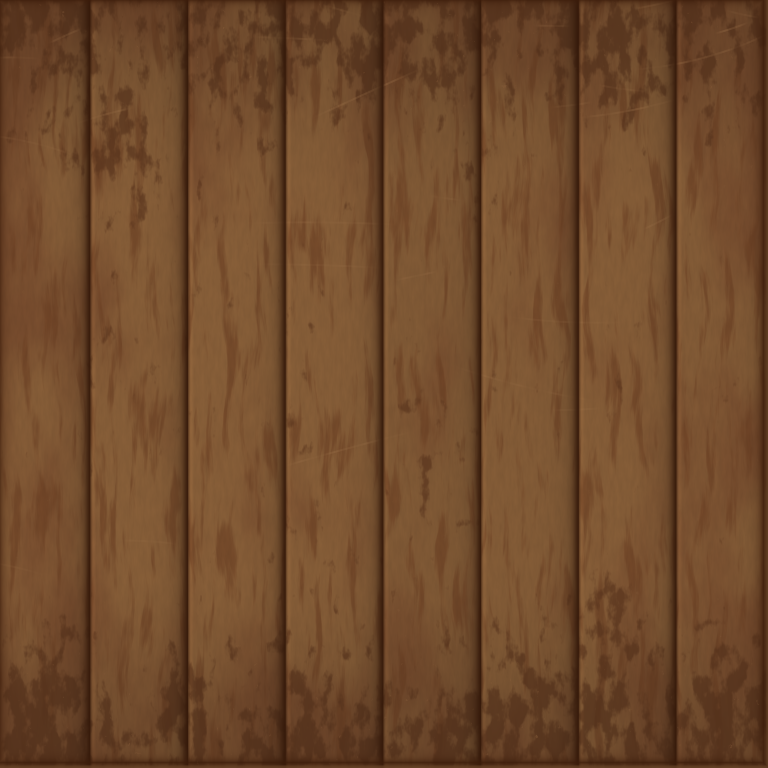
Reproduce this texture procedurally as a WebGL 1 fragment shader.

```glsl
precision highp float;
// Eight worn vertical wood planks with shadowed seams, stains and fine scratches.

uniform vec2 u_resolution;

vec2 hash2(vec2 p) {
  vec3 q = fract(p.xyx * vec3(0.1031, 0.1030, 0.0973));
  q += dot(q, q.yzx + 33.33);
  return fract((q.xx + q.yz) * q.zy);
}

float corner(vec2 cell, vec2 offset) {
  float angle = 6.2832 * hash2(cell).x;
  return dot(vec2(cos(angle), sin(angle)), offset);
}

float gradientNoise(vec2 p) {
  vec2 i = floor(p), f = fract(p);
  vec2 u = f * f * f * (f * (f * 6.0 - 15.0) + 10.0);
  vec2 e = vec2(1.0, 0.0);
  return mix(mix(corner(i, f), corner(i + e, f - e), u.x),
             mix(corner(i + e.yx, f - e.yx), corner(i + 1.0, f - 1.0), u.x), u.y);
}

float fbm(vec2 p) {
  float sum = 0.0, amp = 0.55;
  for (int i = 0; i < 4; i++) {
    sum += amp * gradientNoise(p);
    p = p * 2.03 + 17.3;
    amp *= 0.5;
  }
  return sum;
}

float stain(vec2 p, vec2 center, vec2 size) {
  vec2 d = (p - center) / size;
  return exp(-dot(d, d));
}

// Thin, slightly bowed scratches, denser toward the top
float scratches(vec2 uv, float pixel) {
  float sum = 0.0;
  for (int i = 0; i < 26; i++) {
    vec2 a = hash2(vec2(float(i) + 3.0, 41.0));
    vec2 b = hash2(vec2(float(i) + 7.0, 83.0));
    vec2 d = uv - vec2(a.x, 1.0 - 0.75 * a.y * sqrt(a.y));
    float angle = (b.x - 0.35) * 0.8;
    vec2 q = vec2(dot(d, vec2(cos(angle), sin(angle))), dot(d, vec2(-sin(angle), cos(angle))));
    float reach = 0.025 + 0.09 * b.y * b.y;
    float bow = (a.x - 0.5) * 2.5 * q.x * q.x;
    float stroke = 1.0 - smoothstep(0.0004, 0.0008 + pixel, abs(q.y - bow));
    sum += stroke * (1.0 - smoothstep(0.4, 1.0, abs(q.x) / reach)) * (0.4 + 0.6 * b.x);
  }
  return min(sum, 1.0);
}

void main() {
  vec2 uv = gl_FragCoord.xy / u_resolution;
  float pixel = 1.0 / min(u_resolution.x, u_resolution.y);

  // Plank layout: distances to the seams on either side
  float slot = (uv.x - 0.1172) / 0.1272;
  float plank = floor(slot);
  float fromLeft = fract(slot) * 0.1272;
  float toRight = 0.1272 - fromLeft;
  vec2 seed = hash2(vec2(plank + 11.0, 5.0));
  vec2 grainUv = uv + seed * 9.0;

  // Base wood with a soft reddish tint
  vec3 color = vec3(0.505, 0.352, 0.210) * (0.97 + 0.06 * seed.x);
  float ends = 1.0 - smoothstep(0.02, 0.27, min(uv.y, 1.0 - uv.y));
  float sides = smoothstep(0.25, 0.5, abs(uv.x - 0.5));
  float redness = fbm(grainUv * vec2(9.0, 4.0)) + 0.25 * sides + 0.3 * ends;
  color = mix(color, vec3(0.435, 0.265, 0.160), 0.75 * smoothstep(-0.05, 0.55, redness));

  // Vertical grain streaks
  float warp = 0.012 * gradientNoise(grainUv * vec2(14.0, 9.0));
  float streak = fbm((grainUv + vec2(warp, 0.0)) * vec2(58.0, 8.0));
  color = mix(color, vec3(0.415, 0.245, 0.135), 0.65 * smoothstep(0.02, 0.30, streak));
  color *= 1.0 + 0.07 * fbm(grainUv * vec2(190.0, 45.0));

  // Ragged dark wear at the plank ends and in a few stains
  float wear = 0.8 * fbm(uv * vec2(9.0, 5.0) + 4.0) + 1.3 * fbm(grainUv * vec2(48.0, 26.0));
  wear += 0.55 * ends - 0.46;
  wear += 0.55 * stain(uv, vec2(0.165, 0.77), vec2(0.05, 0.11));
  wear += 0.50 * stain(uv, vec2(0.785, 0.22), vec2(0.04, 0.07));
  wear += 0.35 * stain(uv, vec2(0.540, 0.36), vec2(0.04, 0.12));
  color = mix(color, vec3(0.345, 0.200, 0.110), 0.68 * smoothstep(-0.06, 0.28, wear));
  color *= 1.0 - 0.10 * ends;

  // Pale flecks and scratches
  float fleck = smoothstep(0.30, 0.48, fbm(uv * vec2(115.0, 85.0)));
  color = mix(color, vec3(0.54, 0.37, 0.23), fleck * (0.15 + 0.25 * ends));
  float faded = 0.6 + 0.8 * gradientNoise(uv * 60.0);
  color = mix(color, vec3(0.63, 0.46, 0.30), 0.38 * faded * scratches(uv, pixel));

  // Seam: broad shadow on the left, crisp dark edge, thin lit bevel on the right
  float bevel = smoothstep(0.001, 0.004, fromLeft) * (1.0 - smoothstep(0.004, 0.009, fromLeft));
  color *= 1.0 + 0.10 * bevel;
  color *= 1.0 - 0.22 * exp(-toRight / 0.016);
  float seam = max(exp(-pow(toRight / 0.0065, 1.5)), exp(-fromLeft / 0.0014));
  color = mix(color, vec3(0.205, 0.095, 0.035), 0.9 * seam);

  // Outer frame: dark border with a pale rim at the right and bottom
  float border = min(min(uv.x + 0.001, 0.994 - uv.x), min(uv.y - 0.007, 1.0 - uv.y));
  color = mix(color, vec3(0.44, 0.30, 0.18), 0.8 * smoothstep(0.002, 0.005, -border));
  color = mix(color, vec3(0.235, 0.110, 0.040), 0.8 * exp(-abs(border) / 0.005));

  gl_FragColor = vec4(color, 1.0);
}
```
